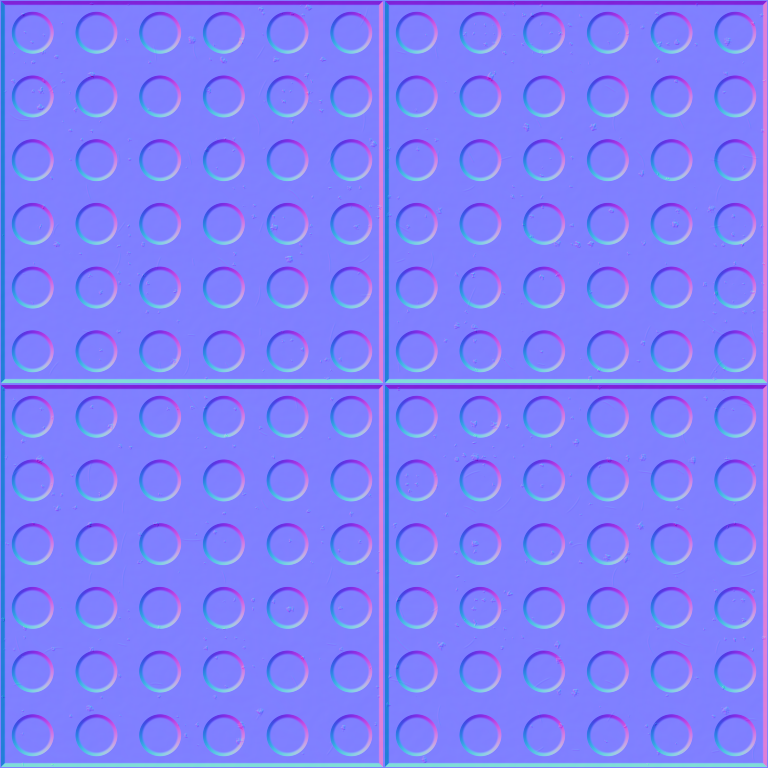
This texture map is drawn by a Shadertoy shader. Its source:

```glsl
// Normal map of square studded floor plates with rounded borders and light wear.
// Rims and bevels tilt the normal directly; dents, scratches and grain form a
// small wrapping height field whose gradient is added. Green points down.

#define TILES 2.0          // plates across and down
#define STUDS 6.0          // studs across one plate
#define STUD_PITCH 0.1659  // lengths below are in plate widths
#define STUD_RADIUS 0.0546
#define RIM_WIDTH 0.0125
#define RIM_TILT 0.64
#define BEVEL_WIDTH 0.0152
#define BEVEL_TILT 0.73
#define EDGE_SOFTNESS 0.0014
#define DENT_DEPTH 0.11
#define SCRATCH_DEPTH 0.00010
#define GRAIN_DEPTH 0.00007

vec3 hash3(vec2 cell, float seed) {
    vec3 v = fract(vec3(cell.xyx + seed) * vec3(0.1031, 0.1030, 0.0973));
    v += dot(v, v.yxz + 33.33);
    return fract((v.xxy + v.yzz) * v.zyx);
}

// Dot of a lattice point's random unit gradient with the offset from it
float latticeDot(vec2 cell, vec2 offset, float period, float seed) {
    float angle = 6.2832 * hash3(mod(cell, period), seed).x;
    return dot(vec2(cos(angle), sin(angle)), offset);
}

// Gradient noise that wraps after a whole number of cells
float gradientNoise(vec2 p, float period, float seed) {
    vec2 cell = floor(p), f = p - cell;
    vec2 w = f * f * f * (f * (f * 6.0 - 15.0) + 10.0);
    vec2 right = vec2(1.0, 0.0), up = vec2(0.0, 1.0);
    float low = mix(latticeDot(cell, f, period, seed),
                    latticeDot(cell + right, f - right, period, seed), w.x);
    float high = mix(latticeDot(cell + up, f - up, period, seed),
                     latticeDot(cell + 1.0, f - 1.0, period, seed), w.x);
    return mix(low, high, w.y);
}

// Irregular pits, at most one per cell, gathered in clumps
float dents(vec2 uv, float cells, float seed) {
    vec2 p = uv * cells;
    vec2 cell = mod(floor(p), cells);
    vec3 shape = hash3(cell, seed);
    float clump = gradientNoise(cell / cells * 9.0, 9.0, seed + 5.0);
    float chance = 0.025 + 0.9 * max(clump - 0.1, 0.0);
    if (hash3(cell, seed + 17.0).x > chance) return 0.0;

    vec2 warp = vec2(gradientNoise(p * 6.0, cells * 6.0, seed + 1.0),
                     gradientNoise(p * 6.0, cells * 6.0, seed + 2.0));
    vec2 d = fract(p) - mix(vec2(0.36), vec2(0.64), shape.xy) + 0.16 * warp;
    float size = mix(0.10, 0.26, shape.z);
    return -DENT_DEPTH * size / cells * (1.0 - smoothstep(0.15, 1.0, length(d) / size));
}

// Short, slightly bent hairlines
float scratches(vec2 uv, float cells, float seed) {
    vec2 p = uv * cells;
    vec2 cell = mod(floor(p), cells);
    vec3 shape = hash3(cell, seed);
    if (hash3(cell, seed + 11.0).x > 0.28) return 0.0;

    float angle = 6.2832 * shape.x;
    vec2 along = vec2(cos(angle), sin(angle));
    vec2 d = fract(p) - 0.5;
    float t = dot(d, along);
    float across = dot(d, vec2(-along.y, along.x)) + (shape.y - 0.5) * (2.0 * t * t + 0.2);
    float halfLength = mix(0.12, 0.38, shape.z);
    float line = 1.0 - smoothstep(0.0, 0.035, abs(across));
    return -SCRATCH_DEPTH * line * (1.0 - smoothstep(0.5 * halfLength, halfLength, abs(t)));
}

float wearHeight(vec2 uv) {
    float grain = gradientNoise(uv * 90.0, 90.0, 3.0)
                + 2.0 * gradientNoise(uv * 28.0, 28.0, 8.0);
    return dents(uv, 46.0, 21.0) + dents(uv, 80.0, 47.0)
         + scratches(uv, 22.0, 63.0) + GRAIN_DEPTH * grain;
}

// Outward tilt around each stud: crisp outside, fading towards its top
vec2 studTilt(vec2 p, float soft) {
    vec2 index = clamp(floor(p / STUD_PITCH), -0.5 * STUDS, 0.5 * STUDS - 1.0);
    vec2 q = p - (index + 0.5) * STUD_PITCH;
    float r = length(q);
    float band = smoothstep(STUD_RADIUS - RIM_WIDTH, STUD_RADIUS - 0.4 * RIM_WIDTH, r)
               * (1.0 - smoothstep(STUD_RADIUS - soft, STUD_RADIUS + soft, r));
    return q / max(r, 0.0001) * band * RIM_TILT;
}

// Outward tilt of the mitred plate border, level again along the seam
vec2 bevelTilt(vec2 p, float pixel) {
    vec2 a = abs(p);
    float edge = 0.5 - max(a.x, a.y);
    float band = 1.0 - smoothstep(0.68 * BEVEL_WIDTH, BEVEL_WIDTH, edge);
    band *= smoothstep(0.07 * BEVEL_WIDTH, 0.24 * BEVEL_WIDTH, edge);
    float mitre = smoothstep(-pixel, pixel, a.x - a.y);
    return sign(p) * vec2(mitre, 1.0 - mitre) * band * BEVEL_TILT;
}

void mainImage(out vec4 fragColor, in vec2 fragCoord) {
    vec2 uv = fragCoord / iResolution.xy;
    vec2 p = fract(uv * TILES) - 0.5;
    float pixel = TILES / min(iResolution.x, iResolution.y);
    float soft = max(EDGE_SOFTNESS, 0.6 * pixel);

    // Wear slope by forward differences
    vec2 e = vec2(0.001, 0.0);
    float h = wearHeight(uv);
    vec2 slope = vec2(wearHeight(uv + e.xy) - h, wearHeight(uv + e.yx) - h) / e.x;

    // Combine and encode the normal
    vec2 tilt = studTilt(p, soft) + bevelTilt(p, pixel) - slope;
    vec3 normal = vec3(tilt.x, -tilt.y, sqrt(max(1.0 - dot(tilt, tilt), 0.0)));
    fragColor = vec4(0.5 + 0.5 * normalize(normal), 1.0);
}
```
